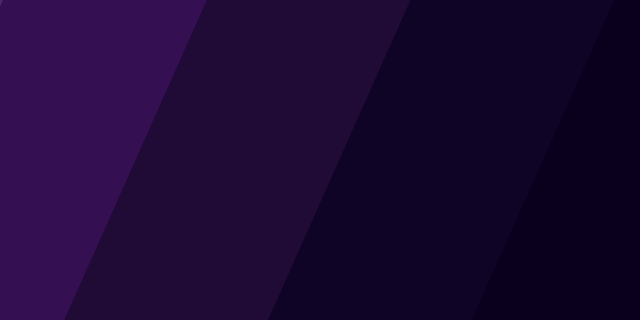
Write a WebGL 2 fragment shader that draws this background.

```glsl
#version 300 es
precision highp float;
// Flat slanted bands that darken from violet on the left to near black on the right.
// Parallel edges are evenly spaced along x; each one blends in the next band colour
// over about one pixel of perpendicular distance. Lengths are in canvas heights.

#define BAND_WIDTH 0.6367   // spacing of the edges along x
#define FIRST_EDGE -0.4362  // where the first edge meets the bottom
#define SLANT 0.4453        // shift in x from bottom to top
#define BAND_COUNT 5

uniform vec2 u_resolution;
out vec4 fragColor;

const vec3 bandColors[BAND_COUNT] = vec3[](
    vec3(0.300, 0.150, 0.430),  // pale corner
    vec3(0.204, 0.063, 0.325),  // violet
    vec3(0.120, 0.043, 0.212),  // plum
    vec3(0.057, 0.016, 0.145),  // indigo
    vec3(0.039, 0.000, 0.118)   // near black
);

// Signed distance to a slanted edge, positive on its right side
float edgeDistance(vec2 p, float baseX) {
    return (p.x - baseX - SLANT * p.y) / length(vec2(1.0, SLANT));
}

void main() {
    vec2 p = gl_FragCoord.xy / u_resolution.y;
    float pixel = 1.0 / u_resolution.y;

    // Lay each band over the one to its left
    vec3 color = bandColors[0];
    for (int i = 1; i < BAND_COUNT; i++) {
        float baseX = FIRST_EDGE + BAND_WIDTH * float(i - 1);
        float coverage = clamp(edgeDistance(p, baseX) / pixel + 0.5, 0.0, 1.0);
        color = mix(color, bandColors[i], coverage);
    }

    fragColor = vec4(color, 1.0);
}
```
